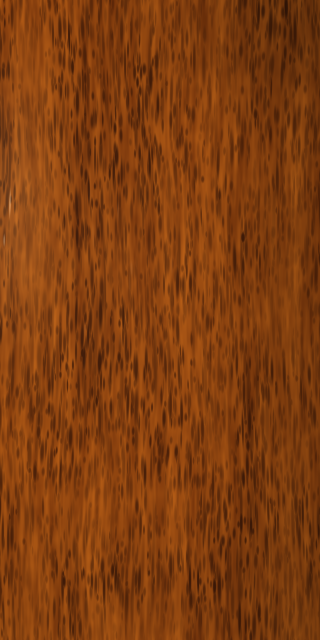
Write a Shadertoy shader that draws this texture.

```glsl
float hash(vec2 p) {
    vec3 q = fract(p.xyx * vec3(0.1031, 0.1030, 0.0973));
    q += dot(q, q.yzx + 33.33);
    return fract((q.x + q.y) * q.z);
}

float noise(vec2 p) {
    vec2 i = floor(p), f = fract(p);
    f = f * f * (3.0 - 2.0 * f);
    return mix(mix(hash(i), hash(i + vec2(1, 0)), f.x),
               mix(hash(i + vec2(0, 1)), hash(i + vec2(1, 1)), f.x), f.y);
}

// Noise centred on zero, stretched along the trunk
float grain(vec2 p, float across, float along) {
    return noise(p * vec2(across, along) + across) - 0.5;
}

// Cellular field of slender, tapering dashes, one candidate per cell
float dashes(vec2 p, vec2 cells, float halfWidth, float density) {
    vec2 home = floor(p * cells);
    float ink = 0.0;
    for (int j = -1; j <= 1; j++)
    for (int i = -1; i <= 1; i++) {
        vec2 cell = home + vec2(i, j);
        vec2 seed = cell + cells;
        vec2 centre = (cell + vec2(hash(seed + 7.0), hash(seed + 19.0))) / cells;
        float halfLength = mix(0.25, 0.85, hash(seed + 31.0)) / cells.y;
        float width = halfWidth * mix(0.7, 1.3, hash(seed + 43.0));
        float d = length((p - centre) / vec2(width, halfLength));
        float strength = mix(0.35, 1.0, hash(seed + 59.0)) * step(hash(seed + 71.0), density);
        ink = max(ink, strength * (1.0 - smoothstep(0.25, 1.15, d)));
    }
    return ink;
}

void mainImage(out vec4 fragColor, in vec2 fragCoord) {
    vec2 uv = fragCoord / iResolution.xy;
    vec2 board = vec2(uv.x, uv.y * 2.0);

    // Gentle drift of the fibres
    vec2 p = board;
    p.x += 0.006 * sin(board.y * 3.1 + board.x * 5.0) + 0.002 * sin(board.y * 11.0 + board.x * 17.0);

    // Fibre tone, from broad bands down to fine threads
    float band = grain(p, 13.0, 0.8);
    float tone = 0.70 + 0.32 * band
               + 0.30 * grain(p, 42.0, 2.5)
               + 0.38 * grain(p, 85.0, 7.0)
               + 0.30 * grain(p, 150.0, 16.0)
               + 0.14 * grain(p, 45.0, 35.0);
    vec3 color = mix(vec3(0.36, 0.14, 0.025), vec3(0.645, 0.325, 0.075), tone);

    // Dark pores, denser in the darker bands
    float cluster = clamp(0.75 - 0.6 * band + 0.9 * grain(p, 9.0, 5.0), 0.25, 1.1);
    float pores = max(dashes(p, vec2(58, 11), 0.0068, 0.6),
                      0.8 * dashes(p, vec2(95, 19), 0.0052, 0.6));
    pores = max(pores, 0.55 * dashes(p, vec2(34, 4), 0.0065, 0.65));
    color = mix(color, vec3(0.19, 0.075, 0.025), min(0.85 * pores * cluster, 0.85));

    // Uneven light: dim right side and upper corner
    float light = 1.05 - 0.17 * smoothstep(0.55, 1.0, uv.x)
                - 0.14 * smoothstep(0.75, 1.0, uv.y) * smoothstep(0.1, 0.9, uv.x)
                - 0.07 * smoothstep(0.3, 0.0, uv.y);
    color *= light;

    // Varnish sheen with a few pale glints
    float sheen = exp(-dot(pow((board - vec2(0.02, 1.36)) / vec2(0.13, 0.36), vec2(2.0)), vec2(1)));
    float haze = exp(-dot(pow((board - vec2(0.3, 1.2)) / vec2(0.3, 0.4), vec2(2.0)), vec2(1)));
    float glints = dashes(p + 3.0, vec2(40, 16), 0.004, 0.06);
    color += sheen * vec3(0.085, 0.08, 0.06) + haze * vec3(0.012, 0.015, 0.014);
    color += glints * (0.5 * sheen + 0.15 * haze) * vec3(0.35, 0.38, 0.36);

    fragColor = vec4(clamp(color, 0.0, 1.0), 1.0);
}
```
